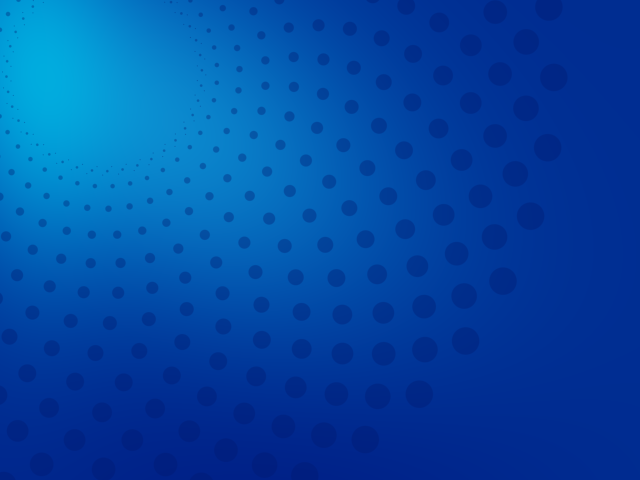
This background is drawn by a WebGL 1 fragment shader. Its source:

```glsl
precision highp float;
// Blue gradient with a cyan corner glow, a diagonal light band and swirling rings of dark dots.

uniform vec2 u_resolution;

// Lengths are in canvas heights, origin at the lower left.
const vec2 BAND_CENTER = vec2(0.3125, 0.757);
const vec2 BAND_AXIS = vec2(0.86, -0.51);
const vec2 BAND_SIZE = vec2(0.552, 0.337);
const float BAND_LIGHT = 0.375;

const vec2 CORNER_CENTER = vec2(0.052, 0.861);
const vec2 CORNER_SIZE = vec2(0.182, 0.486);
const float CORNER_LIGHT = 0.22;

const vec2 SHADE_CENTER = vec2(0.608, -0.042);
const vec2 SHADE_SIZE = vec2(0.52, 0.295);
const float SHADE_DEPTH = 0.045;

const float BASE_LIGHT = 0.155;
const float RIGHT_LIFT = 0.015;

const vec2 RING_CENTER = vec2(0.217, 0.847);
const float RING_HOLE = 0.1944;      // smallest ring radius
const float DOTS_PER_RING = 40.0;
const float FIRST_TURN = 0.585;      // rotation of ring zero
const float TURN_PER_RING = 0.0604;
const float DOT_RADIUS = 0.0026;
const float DOT_GROWTH = 0.0020;
const float DOT_MIN_RADIUS = 0.0009;
const vec3 DOT_COLOR = vec3(0.0, 0.09, 0.43);
const float DOT_OPACITY = 0.35;
const float TAU = 6.283185;

float softSpot(vec2 offset, vec2 size) {
  vec2 q = offset / size;
  return exp(-dot(q, q));
}

vec3 background(vec2 p) {
  vec2 d = p - BAND_CENTER;
  vec2 along = vec2(dot(d, BAND_AXIS), dot(d, vec2(-BAND_AXIS.y, BAND_AXIS.x)));
  float band = softSpot(along, BAND_SIZE);
  float corner = softSpot(p - CORNER_CENTER, CORNER_SIZE);
  float shade = softSpot(p - SHADE_CENTER, SHADE_SIZE);

  float light = BASE_LIGHT + RIGHT_LIFT * p.x + BAND_LIGHT * band
              + CORNER_LIGHT * corner - SHADE_DEPTH * shade;
  float red = 0.045 * band * band * (1.0 - corner);
  float blue = 0.42 + light * (0.92 - 0.37 * light);
  return vec3(red, light, blue);
}

// Coverage of all dots: each ring steps outward along offset spokes and turns a little.
float dotCoverage(vec2 p, float pixel) {
  vec2 d = p - RING_CENTER;
  float r = length(d);
  float angle = atan(-d.y, d.x);
  float spacing = TAU / DOTS_PER_RING;
  float coverage = 0.0;

  for (int i = -2; i < 14; i++) {
    float k = float(i);
    float reach = 0.0608 + k * (0.0722 - k * (0.00017 + 0.0000247 * k));
    float ringRadius = length(vec2(RING_HOLE, reach));
    float turn = FIRST_TURN - TURN_PER_RING * k + atan(RING_HOLE, reach);
    float a = mod(angle - turn + 0.5 * spacing, spacing) - 0.5 * spacing;
    float dist = length(r * vec2(cos(a), sin(a)) - vec2(ringRadius, 0.0));
    float radius = max(DOT_RADIUS + DOT_GROWTH * k, DOT_MIN_RADIUS);
    coverage = max(coverage, 1.0 - smoothstep(radius - pixel, radius + pixel, dist));
  }
  return coverage;
}

void main() {
  vec2 p = gl_FragCoord.xy / u_resolution.y;
  float pixel = 0.8 / u_resolution.y;
  vec3 color = background(p);
  color = mix(color, DOT_COLOR, DOT_OPACITY * dotCoverage(p, pixel));
  gl_FragColor = vec4(color, 1.0);
}
```
